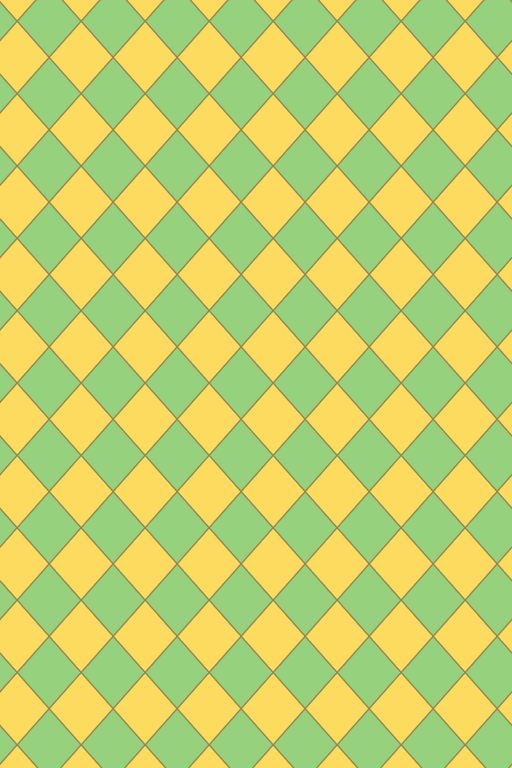
Write a WebGL 2 fragment shader that draws this pattern.

```glsl
#version 300 es
precision highp float;
// Harlequin lattice of yellow and green diamonds with thin olive outlines.

uniform vec2 u_resolution;
out vec4 fragColor;

const vec2 REPEATS = vec2(8.0, 10.613);      // diamonds across and down the canvas
const vec2 ANCHOR = vec2(0.4085, 0.5484);    // centre of one yellow diamond
const float LINE_WIDTH = 0.0018;             // fraction of canvas height
const vec3 YELLOW = vec3(0.992, 0.858, 0.370);
const vec3 GREEN = vec3(0.590, 0.820, 0.490);
const vec3 OUTLINE = vec3(0.570, 0.520, 0.320);

// Coverage of a soft-edged step, one pixel wide, for a distance in pixels.
float coverage(float signedDistance) {
    return clamp(0.5 - signedDistance, 0.0, 1.0);
}

void main() {
    vec2 uv = gl_FragCoord.xy / u_resolution;

    // Diagonal axes turn the diamonds into unit squares.
    vec2 tile = (uv - ANCHOR) * REPEATS;
    vec2 diagonal = vec2(tile.x + tile.y, tile.x - tile.y) + 0.5;
    vec2 cell = floor(diagonal);
    vec2 local = fract(diagonal);

    // Even cells lie on the yellow rows, odd cells on the green rows.
    float isGreen = mod(cell.x + cell.y, 2.0);
    vec3 color = mix(YELLOW, GREEN, isGreen);

    // True distance to the nearest diamond side, in pixels.
    float pixelsPerUnit = 1.0 / length(REPEATS / u_resolution);
    vec2 sideDistance = min(local, 1.0 - local) * pixelsPerUnit;
    float halfWidth = 0.5 * LINE_WIDTH * u_resolution.y;

    // Box-filtered line coverage keeps hairlines even at small sizes.
    vec2 line = vec2(
        coverage(sideDistance.x - halfWidth) - coverage(sideDistance.x + halfWidth),
        coverage(sideDistance.y - halfWidth) - coverage(sideDistance.y + halfWidth));
    float outline = 1.0 - (1.0 - line.x) * (1.0 - line.y);

    fragColor = vec4(mix(color, OUTLINE, outline), 1.0);
}
```
